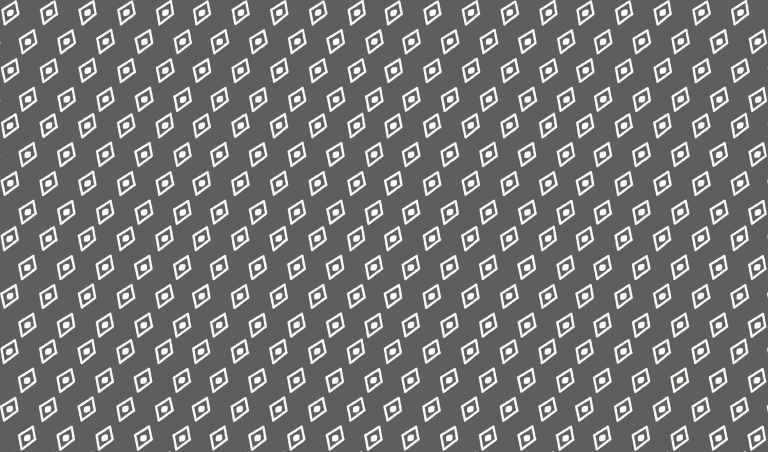
A WebGL 1 fragment shader for this pattern:

```glsl
precision highp float;

uniform vec2 u_resolution;

#define CANVAS vec2(768.0, 454.0)     // design units across and down
#define TILE vec2(191.7, 113.4)       // one repeat of 5 x 4 diamonds
#define TILE_COUNT vec2(5.0, 4.0)
#define STEP vec2(38.7, 29.0)         // spacing inside a tile
#define FIRST_CENTER vec2(10.2, 12.8)
#define ROW_SHIFT vec2(17.7, -0.3)    // per odd row, drift per tile down
#define LINE_HALF 1.17
#define DOT_RADIUS 3.2
#define VERTEX_JITTER 0.25
#define EDGE_WOBBLE 0.4
#define GROUND vec3(0.37, 0.37, 0.37)
#define INK vec3(0.99, 0.98, 0.965)

vec2 hash2(vec2 p) {
  vec3 q = fract(vec3(p.xyx) * vec3(0.1031, 0.1030, 0.0973));
  q += dot(q, q.yzx + 33.33);
  return fract((q.xx + q.yz) * q.zy) * 2.0 - 1.0;
}

float gradientNoise(vec2 p) {
  vec2 i = floor(p);
  vec2 f = p - i;
  vec2 w = f * f * f * (f * (f * 6.0 - 15.0) + 10.0);
  float a = dot(hash2(i), f);
  float b = dot(hash2(i + vec2(1.0, 0.0)), f - vec2(1.0, 0.0));
  float c = dot(hash2(i + vec2(0.0, 1.0)), f - vec2(0.0, 1.0));
  float d = dot(hash2(i + 1.0), f - 1.0);
  return mix(mix(a, b, w.x), mix(c, d, w.x), w.y);
}

float segmentDistance(vec2 p, vec2 a, vec2 b) {
  vec2 ab = b - a;
  float t = clamp(dot(p - a, ab) / dot(ab, ab), 0.0, 1.0);
  return length(p - a - ab * t);
}

// Slanted hand-drawn outline around a blunt, squarish dot
float diamondDistance(vec2 p, vec2 seed) {
  vec2 top = vec2(5.7, -11.4) + VERTEX_JITTER * hash2(seed + 11.0);
  vec2 right = vec2(8.3, 1.3) + VERTEX_JITTER * hash2(seed + 23.0);
  vec2 bottom = vec2(-5.3, 11.5) + VERTEX_JITTER * hash2(seed + 37.0);
  vec2 left = vec2(-8.0, -2.7) + VERTEX_JITTER * hash2(seed + 51.0);

  float outline = min(
    min(segmentDistance(p, top, right), segmentDistance(p, right, bottom)),
    min(segmentDistance(p, bottom, left), segmentDistance(p, left, top)));

  vec2 q = p - vec2(0.2, 0.0) - VERTEX_JITTER * hash2(seed + 67.0);
  q = abs(vec2(q.x + 0.06 * q.y, q.y + 0.18 * q.x));
  float dotShape = pow(dot(q * q * q, vec2(1.0)), 1.0 / 3.0) - DOT_RADIUS;

  float wobble = EDGE_WOBBLE * gradientNoise(p * 0.28 + seed * 17.0 + 40.0);
  return min(outline - LINE_HALF, dotShape) + wobble;
}

// Staggered grid with slightly tighter gaps at the tile joins
vec2 diamondCenter(vec2 cell) {
  vec2 tile = floor((cell + 0.5) / TILE_COUNT);
  vec2 place = cell - tile * TILE_COUNT;
  float shift = ROW_SHIFT.x * mod(cell.y, 2.0) + ROW_SHIFT.y * tile.y;
  return FIRST_CENTER + tile * TILE + place * STEP + vec2(shift, 0.0);
}

void main() {
  vec2 uv = gl_FragCoord.xy / u_resolution;
  vec2 p = vec2(uv.x, 1.0 - uv.y) * CANVAS;
  float pixel = CANVAS.x / u_resolution.x;
  vec2 nearest = floor((p - FIRST_CENTER) * TILE_COUNT / TILE + 0.5);

  float d = 1000.0;
  for (int j = -1; j <= 1; j++) {
    for (int i = -1; i <= 1; i++) {
      vec2 cell = nearest + vec2(float(i), float(j));
      vec2 seed = mod(cell + 0.5, TILE_COUNT) - 0.5;
      d = min(d, diamondDistance(p - diamondCenter(cell), seed));
    }
  }

  float ink = 1.0 - smoothstep(-0.7 * pixel, 0.7 * pixel, d);
  gl_FragColor = vec4(mix(GROUND, INK, ink), 1.0);
}
```
